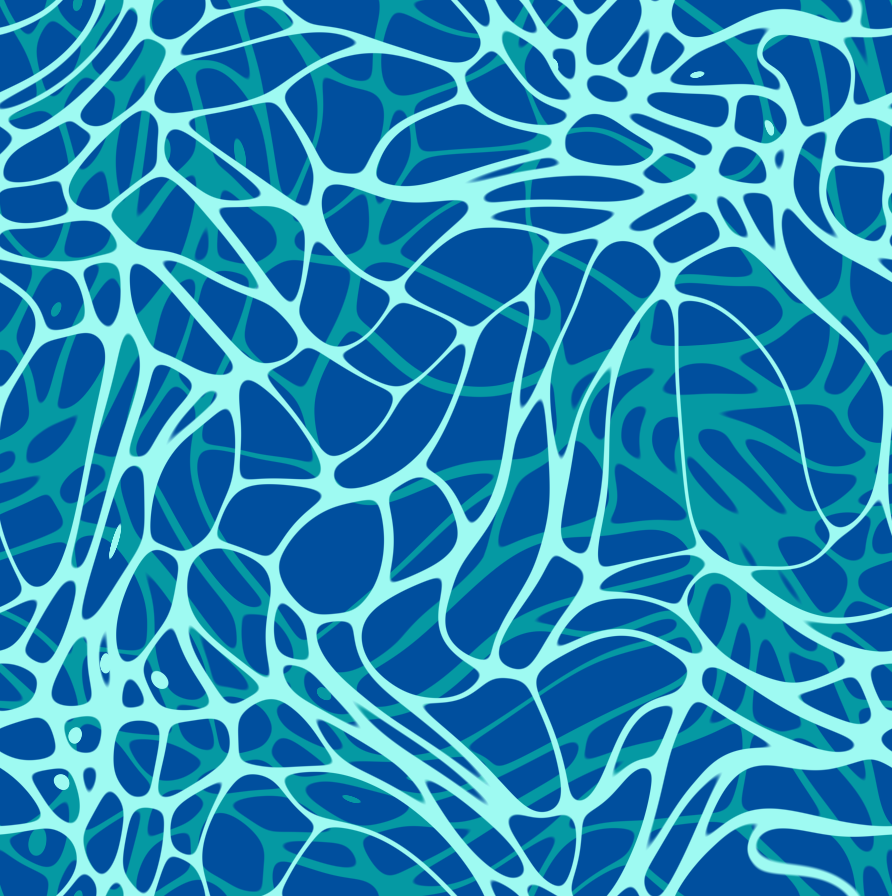
Give the GLSL for this pattern, as a Shadertoy shader.

```glsl
#define CELLS 11.0         // web cells per canvas side, whole number
#define SIZE_SPREAD 0.3    // variation of cell size
#define WARP 0.32          // strength of the swirling distortion
#define THIN 0.0018        // half width of the thinnest strands
#define THICK 0.0066       // half width of the thickest strands
#define ROUNDING 0.0062    // softness of the cell corners
#define DROP_SHARE 0.07    // share of cells holding a loose drop
#define DROP_RADIUS 0.011
#define DEEP_BLUE vec3(0.00, 0.31, 0.62)
#define TEAL vec3(0.02, 0.60, 0.64)
#define AQUA vec3(0.62, 0.98, 0.95)

// Integer hash of a lattice cell that wraps after period cells
vec3 hash(vec2 cell, float period, uint seed) {
    uvec3 v = uvec3(uvec2(mod(cell + 0.5, period)), seed);
    v = v * 1664525u + 1013904223u;
    v.x += v.y * v.z; v.y += v.z * v.x; v.z += v.x * v.y;
    v ^= v >> 16u;
    v.x += v.y * v.z; v.y += v.z * v.x; v.z += v.x * v.y;
    return vec3(v >> 8u) / 16777216.0;
}

// Tiling two-channel value noise in 0..1
vec2 noise(vec2 p, float freq, uint seed) {
    p *= freq;
    vec2 i = floor(p), f = p - i;
    f = f * f * f * (f * (f * 6.0 - 15.0) + 10.0);
    vec2 low = mix(hash(i, freq, seed).xy, hash(i + vec2(1, 0), freq, seed).xy, f.x);
    vec2 high = mix(hash(i + vec2(0, 1), freq, seed).xy, hash(i + vec2(1, 1), freq, seed).xy, f.x);
    return mix(low, high, f.y);
}

// Repeated small displacements add up to flowing swirls
vec2 warp(vec2 p, uint seed) {
    for (int i = 0; i < 3; i++) {
        float freq = 3.0 + float(i);
        p += WARP / freq * (2.0 * noise(p, freq, seed + uint(i)) - 1.0);
    }
    return p;
}

// Signed distance to a web of rounded, weighted Voronoi borders
float web(vec2 uv, uint seed) {
    // Warped position and its Jacobian, used to keep strand widths true
    const float e = 0.001;
    vec2 q = warp(uv, seed);
    mat2 jacobian = mat2(warp(uv + vec2(e, 0), seed) - q, warp(uv + vec2(0, e), seed) - q) / e;
    q *= CELLS;
    vec2 base = floor(q);

    // Owning site
    float ownPower = 1e5;
    vec2 ownCell = base, own = vec2(0);
    for (int y = -2; y <= 2; y++)
    for (int x = -2; x <= 2; x++) {
        vec2 cell = base + vec2(x, y);
        vec3 rnd = hash(cell, CELLS, seed + 10u);
        vec2 site = cell + rnd.xy - q;
        float power = dot(site, site) - SIZE_SPREAD * rnd.z;
        if (power < ownPower) {
            ownPower = power;
            ownCell = cell;
            own = site;
        }
    }

    // Smooth minimum of the distances to all borders
    float sum = 1e-9;
    for (int y = -2; y <= 2; y++)
    for (int x = -2; x <= 2; x++) {
        vec2 cell = base + vec2(x, y);
        if (distance(cell, ownCell) < 0.5) continue;
        vec3 rnd = hash(cell, CELLS, seed + 10u);
        vec2 site = cell + rnd.xy - q;
        float power = dot(site, site) - SIZE_SPREAD * rnd.z;
        float gap = max(length(site - own), 1e-4);
        vec2 normal = (site - own) / gap;
        float border = 0.5 * (power - ownPower) / gap;
        border /= CELLS * max(length(normal * jacobian), 0.25);
        sum += exp(-border / ROUNDING);
    }
    float swell = noise(uv, 5.0, seed + 20u).x;
    float strands = -ROUNDING * log(sum) - mix(THIN, THICK, swell * swell);

    // Loose drops, stretched along with their cells
    vec3 drop = hash(ownCell, CELLS, seed + 30u);
    float radius = DROP_RADIUS * mix(0.6, 1.2, drop.y);
    return drop.x < DROP_SHARE ? min(strands, length(own) / CELLS - radius) : strands;
}

void mainImage(out vec4 fragColor, in vec2 fragCoord) {
    vec2 uv = fragCoord / iResolution.xy;
    float edge = 0.8 / iResolution.y;
    float lower = 1.0 - smoothstep(-edge, edge, web(uv, 140u));
    float upper = 1.0 - smoothstep(-edge, edge, web(uv, 60u));
    vec3 color = mix(DEEP_BLUE, TEAL, lower);
    color = mix(color, AQUA, upper);
    fragColor = vec4(color, 1.0);
}
```
